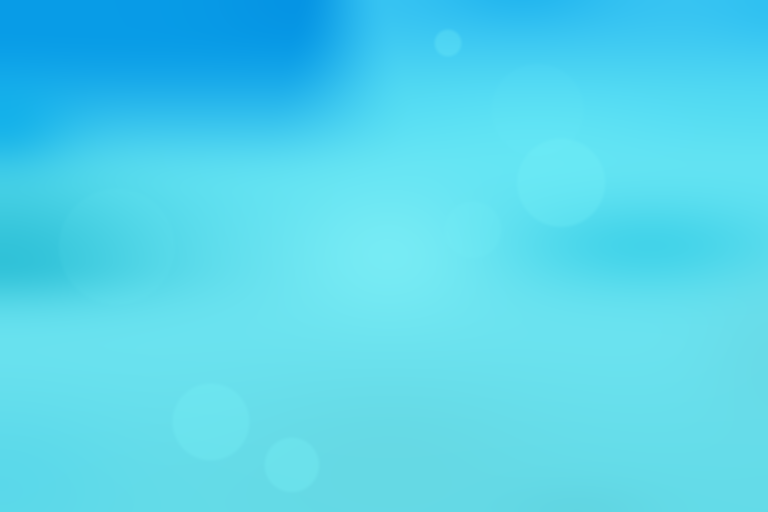
A WebGL 2 fragment shader for this background:

```glsl
#version 300 es
precision highp float;

uniform vec2 u_resolution;
out vec4 fragColor;

// Vertical base gradient, top to bottom
const vec3 SKY_TOP    = vec3(0.22, 0.77, 0.95);
const vec3 SKY_LOW    = vec3(0.33, 0.86, 0.95);
const vec3 AQUA_HIGH  = vec3(0.39, 0.89, 0.95);
const vec3 AQUA_MID   = vec3(0.42, 0.89, 0.94);
const vec3 AQUA_FLOOR = vec3(0.39, 0.86, 0.91);

// Deep blue field in the upper left
const vec3  DEEP_BLUE   = vec3(0.03, 0.61, 0.905);
const float FIELD_EDGE  = 0.67;
const vec2  FIELD_FADE  = vec2(0.62, 0.95);

// Soft glows: SHAPE is center.xy, radius.xy; TINT is colour, strength
const vec4 NAVY_SHAPE       = vec4(0.58, 1.00, 0.16, 0.10);
const vec4 NAVY_TINT        = vec4(0.01, 0.55, 0.88, 0.50);
const vec4 LEFT_BLUE_SHAPE  = vec4(0.00, 0.76, 0.14, 0.10);
const vec4 LEFT_BLUE_TINT   = vec4(0.03, 0.67, 0.92, 0.75);
const vec4 TOP_BLUE_SHAPE   = vec4(1.02, 1.03, 0.17, 0.08);
const vec4 TOP_BLUE_TINT    = vec4(0.10, 0.69, 0.93, 0.75);
const vec4 CORNER_SHAPE     = vec4(1.52, 1.00, 0.12, 0.08);
const vec4 CORNER_TINT      = vec4(0.15, 0.74, 0.94, 0.50);
const vec4 HAZE_SHAPE       = vec4(1.05, 0.72, 0.25, 0.10);
const vec4 HAZE_TINT        = vec4(0.40, 0.91, 0.96, 0.50);
const vec4 RIGHT_TEAL_SHAPE = vec4(1.27, 0.52, 0.27, 0.09);
const vec4 RIGHT_TEAL_TINT  = vec4(0.24, 0.82, 0.91, 0.88);
const vec4 LEFT_TEAL_SHAPE  = vec4(0.00, 0.49, 0.33, 0.17);
const vec4 LEFT_TEAL_TINT   = vec4(0.17, 0.75, 0.84, 0.92);
const float TEAL_LOWER_RADIUS = 0.085;
const vec4 CENTER_SHAPE     = vec4(0.76, 0.50, 0.18, 0.14);
const vec4 CENTER_TINT      = vec4(0.48, 0.93, 0.96, 0.80);
const vec4 SHADE_SHAPE      = vec4(0.76, 0.10, 0.30, 0.18);
const vec4 SHADE_TINT       = vec4(0.40, 0.84, 0.88, 0.60);
const vec4 FLOOR_SHAPE      = vec4(1.13, 0.00, 0.15, 0.06);
const vec4 FLOOR_TINT       = vec4(0.37, 0.82, 0.87, 0.55);
const vec4 LOW_LEFT_SHAPE   = vec4(0.00, 0.06, 0.22, 0.16);
const vec4 LOW_LEFT_TINT    = vec4(0.33, 0.84, 0.92, 0.60);
const vec4 RIM_SHAPE        = vec4(1.52, 0.30, 0.15, 0.16);
const vec4 RIM_TINT         = vec4(0.40, 0.84, 0.89, 0.60);

// Pale discs: center.xy, radius, opacity
const vec3  DISC_COLOR = vec3(0.47, 0.95, 0.97);
const float DISC_SOFTNESS = 0.005;
const int   DISC_COUNT = 7;
const vec4  DISCS[DISC_COUNT] = vec4[](
    vec4(0.875, 0.916, 0.026, 0.28),
    vec4(1.096, 0.643, 0.086, 0.26),
    vec4(0.412, 0.176, 0.075, 0.28),
    vec4(0.570, 0.092, 0.053, 0.30),
    vec4(0.228, 0.518, 0.113, 0.07),
    vec4(0.924, 0.551, 0.055, 0.14),
    vec4(1.050, 0.785, 0.090, 0.06));

vec3 baseGradient(float y) {
    vec3 color = mix(AQUA_FLOOR, AQUA_MID, smoothstep(0.0, 0.40, y));
    color = mix(color, AQUA_HIGH, smoothstep(0.40, 0.68, y));
    color = mix(color, SKY_LOW, smoothstep(0.66, 0.80, y));
    return mix(color, SKY_TOP, smoothstep(0.76, 1.0, y));
}

vec3 addGlow(vec3 color, vec2 p, vec4 shape, vec4 tint) {
    vec2 d = (p - shape.xy) / shape.zw;
    return mix(color, tint.rgb, tint.a * exp(-dot(d, d)));
}

vec3 addDeepField(vec3 color, vec2 p) {
    vec3 blue = addGlow(DEEP_BLUE, p, NAVY_SHAPE, NAVY_TINT);
    float spread = 0.09 + 0.25 * (1.0 - p.y);
    float across = 1.0 - smoothstep(FIELD_EDGE - spread, FIELD_EDGE + spread, p.x);
    return mix(color, blue, across * smoothstep(FIELD_FADE.x, FIELD_FADE.y, p.y));
}

vec3 addDiscs(vec3 color, vec2 p) {
    float soft = max(DISC_SOFTNESS, 1.0 / u_resolution.y);
    for (int i = 0; i < DISC_COUNT; i++) {
        float edge = length(p - DISCS[i].xy) - DISCS[i].z;
        color = mix(color, DISC_COLOR, DISCS[i].w * (1.0 - smoothstep(-soft, soft, edge)));
    }
    return color;
}

void main() {
    vec2 p = gl_FragCoord.xy / u_resolution.y;

    // Blue upper part
    vec3 color = addDeepField(baseGradient(p.y), p);
    color = addGlow(color, p, LEFT_BLUE_SHAPE, LEFT_BLUE_TINT);
    color = addGlow(color, p, TOP_BLUE_SHAPE, TOP_BLUE_TINT);
    color = addGlow(color, p, CORNER_SHAPE, CORNER_TINT);
    color = addGlow(color, p, HAZE_SHAPE, HAZE_TINT);

    // Teal middle band, with a tighter lower edge on the left
    vec4 tealShape = LEFT_TEAL_SHAPE;
    if (p.y < tealShape.y) tealShape.w = TEAL_LOWER_RADIUS;
    color = addGlow(color, p, tealShape, LEFT_TEAL_TINT);
    color = addGlow(color, p, RIGHT_TEAL_SHAPE, RIGHT_TEAL_TINT);
    color = addGlow(color, p, CENTER_SHAPE, CENTER_TINT);

    // Muted lower part
    color = addGlow(color, p, SHADE_SHAPE, SHADE_TINT);
    color = addGlow(color, p, FLOOR_SHAPE, FLOOR_TINT);
    color = addGlow(color, p, LOW_LEFT_SHAPE, LOW_LEFT_TINT);
    color = addGlow(color, p, RIM_SHAPE, RIM_TINT);

    fragColor = vec4(addDiscs(color, p), 1.0);
}
```
